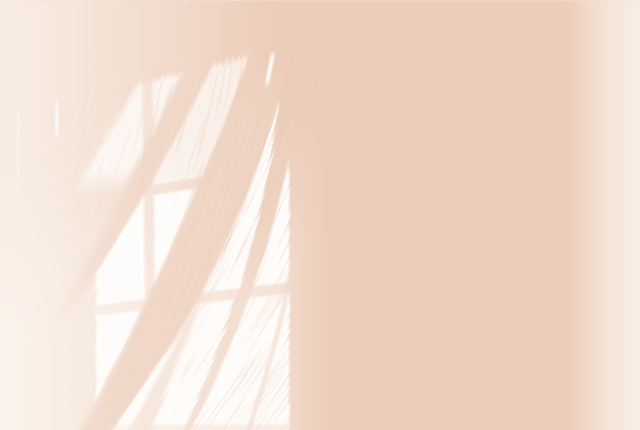
A Shadertoy shader for this background:

```glsl
vec2 hashGradient(vec2 cell) {
    float h = fract(sin(dot(cell, vec2(127.1, 311.7))) * 4375.5) * 6.2832;
    return vec2(cos(h), sin(h));
}

float gradientNoise(vec2 p) {
    vec2 i = floor(p), f = fract(p);
    vec2 w = f * f * f * (f * (f * 6.0 - 15.0) + 10.0);
    float a = dot(hashGradient(i), f);
    float b = dot(hashGradient(i + vec2(1, 0)), f - vec2(1, 0));
    float c = dot(hashGradient(i + vec2(0, 1)), f - vec2(0, 1));
    float d = dot(hashGradient(i + vec2(1, 1)), f - vec2(1, 1));
    return mix(mix(a, b, w.x), mix(c, d, w.x), w.y);
}

// Soft interval: 1 between lo and hi
float band(float v, float lo, float hi, float soft) {
    return smoothstep(lo - soft, lo + soft, v) * (1.0 - smoothstep(hi - soft, hi + soft, v));
}

// Edge of a hanging fold: x as a quadratic of the depth below its top
float foldEdge(float depth, float top, float x0, float slope, float bend) {
    float d = depth - top;
    return x0 - slope * d - bend * d * d;
}

vec3 wall(float x, float depth) {
    vec3 peach = vec3(0.925, 0.802, 0.725);
    vec3 cream = vec3(0.972, 0.922, 0.885);
    float left = 0.62 * (1.0 - smoothstep(0.0, 0.34, x)) + 0.38 * (1.0 - smoothstep(0.26, 0.46, x));
    left += 0.2 * smoothstep(0.3, 0.8, depth) * (1.0 - smoothstep(0.08, 0.25, x));
    float beside = 0.28 * smoothstep(0.2, 0.6, depth) * band(x, 0.43, 0.495, 0.03);
    float right = 0.75 * smoothstep(0.875, 0.955, x) + 0.3 * smoothstep(0.94, 1.0, x);
    return mix(peach, cream, left + beside + right);
}

void mainImage(out vec4 fragColor, in vec2 fragCoord) {
    vec2 uv = fragCoord / iResolution.xy;
    float x = uv.x, depth = 1.0 - uv.y;
    vec3 color = wall(x, depth);

    // Curtain fold edges, left to right
    float narrowL = foldEdge(depth, 0.18, 0.280, 0.326, 0.026);
    float narrowR = foldEdge(depth, 0.18, 0.323, 0.326, 0.117);
    float broadL = foldEdge(depth, 0.135, 0.388, 0.247, 0.065);
    float broadR = foldEdge(depth, 0.241, 0.432, 0.169, 0.221);
    float slimL = foldEdge(depth, 0.241, 0.435, 0.078, 0.156);
    float slimR = foldEdge(depth, 0.347, 0.4544, 0.130, 0.169);

    // Fibres that follow the cloth
    float across = x - broadR;
    float fibre = gradientNoise(vec2(across * 190.0, depth * 5.0))
                + 0.6 * gradientNoise(vec2(across * 420.0, depth * 11.0));
    float weave = gradientNoise(uv * vec2(90.0, 60.0));
    float fray = 0.006 * fibre;

    // Daylight seen through the gaps
    float top = smoothstep(-0.012, 0.012, depth - 0.195 + 0.37 * (x - 0.215) + fray * 3.0);
    float outerGap = band(x + fray, 0.215 - 0.4 * (depth - 0.197), narrowL, 0.009)
                   * (1.0 - smoothstep(0.38, 0.47, depth)) * 0.8;
    float middleGap = band(x + fray * 0.6, max(narrowR, 0.15), broadL, 0.004);
    middleGap *= 1.0 - 0.3 * (1.0 - smoothstep(0.4, 0.46, depth));
    float slimGap = band(x + fray, broadR, slimL, 0.003) * smoothstep(0.22, 0.26, depth);
    float lastGap = band(x + fray * 0.5, slimR, 0.452, 0.003) * smoothstep(0.33, 0.42, depth);

    // Thin folds inside the right-hand gaps
    float innerCenter = 0.306 - 0.312 * (depth - 0.72);
    float innerWidth = 0.003 + 0.05 * max(depth - 0.70, 0.0);
    slimGap *= 1.0 - 0.85 * band(x + fray, innerCenter - innerWidth, innerCenter + innerWidth, 0.006)
             * smoothstep(0.64, 0.74, depth);
    float seam = foldEdge(depth, 0.502, 0.471, 0.104, 0.124);
    lastGap *= 1.0 - 0.65 * band(x, seam - 0.004, seam + 0.004, 0.003);

    // Window frame: mullion, two crossbars and the sill
    float mullionX = 0.232 + 0.008 * (depth - 0.4);
    float bars = band(x, mullionX - 0.008, mullionX + 0.008, 0.004) * (1.0 - smoothstep(0.68, 0.74, depth));
    bars = max(bars, band(depth + 0.24 * (x - 0.13), 0.456, 0.480, 0.005) * step(x, 0.34));
    bars = max(bars, band(depth + 0.175 * (x - 0.13), 0.713, 0.738, 0.005));
    bars = max(bars, 0.6 * smoothstep(0.98, 0.992, depth));

    float panes = max(max(outerGap, middleGap) * top, max(slimGap, lastGap));
    float streaks = smoothstep(0.0, 0.6, fibre);
    float sheer = max(1.0 - smoothstep(0.38, 0.46, depth), smoothstep(0.26, 0.3, x));
    float light = panes * (1.0 - 0.75 * bars) * (1.0 - 0.55 * streaks * sheer);

    // Isolated slits of light
    float slitX = 0.422 - 0.13 * (depth - 0.158);
    light = max(light, band(x, slitX - 0.003, slitX + 0.003, 0.003) * band(depth, 0.125, 0.195, 0.012));
    light = max(light, band(x, 0.0865, 0.091, 0.002) * band(depth, 0.24, 0.315, 0.015) * 0.9);
    light = max(light, band(x, 0.027, 0.031, 0.003) * band(depth, 0.26, 0.41, 0.03) * 0.4);

    // Shade on the folds and pale haze around the frame
    float cloth = band(x, broadL, broadR, 0.012) * smoothstep(0.1, 0.3, depth);
    cloth = max(cloth, 0.7 * band(x, narrowL, narrowR, 0.012) * band(depth, 0.2, 0.7, 0.1));
    color = mix(color, vec3(0.938, 0.835, 0.768), 0.7 * cloth);
    color += 0.012 * fibre * band(x, 0.12, 0.46, 0.05) * smoothstep(0.1, 0.3, depth);
    float haze = band(x, 0.13, 0.45, 0.03) * smoothstep(0.4, 0.75, depth) * (1.0 - cloth);
    color = mix(color, vec3(0.98, 0.935, 0.905), 0.45 * haze);

    color = mix(color, vec3(1.0, 0.992, 0.984) - 0.015 * abs(weave), clamp(light, 0.0, 1.0));
    color = mix(color, vec3(0.96, 0.89, 0.85), 0.5 * (1.0 - smoothstep(0.0, 0.005, depth)));
    fragColor = vec4(color, 1.0);
}
```
